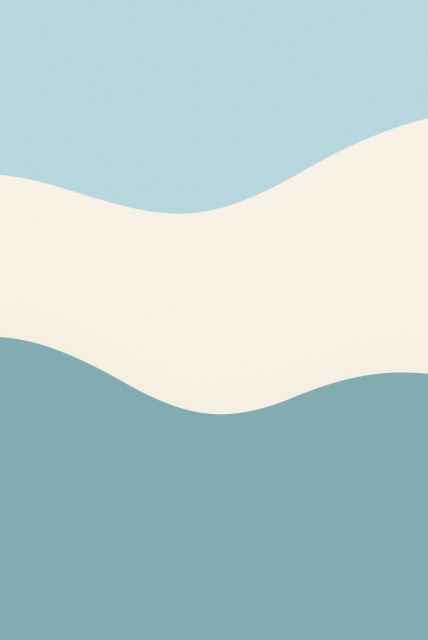
This background is drawn by a WebGL 2 fragment shader. Its source:

```glsl
#version 300 es
precision highp float;

uniform vec2 u_resolution;
out vec4 fragColor;

// Knots: x, height, slope
const vec3 upperKnots[6] = vec3[6](
    vec3(0.0, 1.090, -0.08), vec3(0.225, 1.035, -0.30), vec3(0.420, 0.999, 0.0),
    vec3(0.713, 1.102, 0.58), vec3(1.0, 1.223, 0.25), vec3(1.1, 1.245, 0.20));
const vec3 lowerKnots[6] = vec3[6](
    vec3(0.0, 0.710, -0.06), vec3(0.293, 0.602, -0.57), vec3(0.514, 0.529, 0.0),
    vec3(0.684, 0.568, 0.42), vec3(0.938, 0.627, 0.0), vec3(1.0, 0.624, -0.08));

float hash(vec2 p) {
    return fract(sin(dot(p, vec2(127.1, 311.7))) * 43758.5);
}

// Cubic Hermite segment between two knots
float hermite(vec3 a, vec3 b, float x) {
    float span = b.x - a.x;
    float t = (x - a.x) / span;
    float s = 1.0 - t;
    return s * s * ((1.0 + 2.0 * t) * a.y + t * span * a.z)
         + t * t * ((3.0 - 2.0 * t) * b.y - s * span * b.z);
}

float waveHeight(vec3 knots[6], float x) {
    float height = knots[0].y;
    for (int i = 0; i < 5; i++) {
        if (x >= knots[i].x) height = hermite(knots[i], knots[i + 1], x);
    }
    return height;
}

// Smooth coverage of the area below a wave
float below(float d) {
    return clamp(0.5 - d / fwidth(d), 0.0, 1.0);
}

void main() {
    vec2 p = gl_FragCoord.xy / u_resolution * vec2(1.0, 1.5);
    float upper = p.y - waveHeight(upperKnots, p.x);
    float lower = p.y - waveHeight(lowerKnots, p.x);

    // Flat bands, with the cream dimming slightly towards its lower edge
    vec3 sky = vec3(0.722, 0.841, 0.871);
    vec3 cream = vec3(0.973, 0.945, 0.900) - 0.012 * exp(-max(lower, 0.0) * 18.0);
    vec3 teal = vec3(0.514, 0.671, 0.698);

    vec3 color = mix(sky, cream, below(upper));
    color = mix(color, teal, below(lower));

    // Faint paper grain
    color += (hash(floor(p * 340.0)) - 0.5) * 0.006;
    fragColor = vec4(color, 1.0);
}
```
